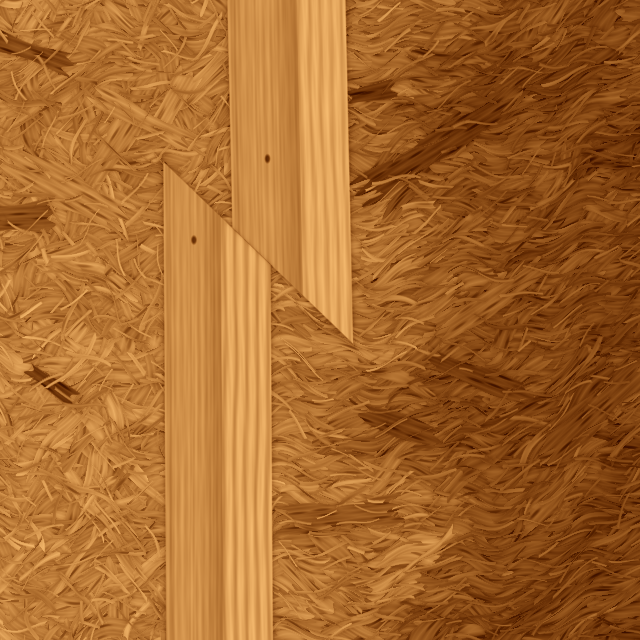
This texture is drawn by a Shadertoy shader. Its source:

```glsl
// Two mitred timber battens on a strand board that falls into shade at the right

vec3 hash(vec2 p) {
    vec3 q = fract(p.xyx * vec3(.1031, .103, .0973));
    q += dot(q, q.yxz + 33.33);
    return fract((q.xxy + q.yzz) * q.zyx);
}

// Cellular noise: distance to the nearest scattered point
float cellular(vec2 p) {
    vec2 cell = floor(p);
    float nearest = 2.;
    for (int j = -1; j <= 1; j++)
    for (int i = -1; i <= 1; i++) {
        vec2 c = cell + vec2(i, j);
        nearest = min(nearest, length(c + hash(c).xy - p));
    }
    return nearest;
}

// Wood colour from dark umber (0) to pale pine (1)
vec3 woodRamp(float t) {
    return vec3(.4, .18, .02) + t * vec3(.51, .4, .2) + t * t * vec3(0, .09, .16);
}

// Broad light on the board, with a wavy shade edge and slanted patches in the shade
float boardLight(vec2 p) {
    float edge = .665 + .06 * cos((p.y - .58) * 15.);
    float lit = mix(.77, .68, smoothstep(.38, .48, p.x)) - .07 * smoothstep(.5, .9, p.y);
    float patches = sin(dot(p, vec2(-13, 24)) + 1.5 * sin(p.x * 17.)) * .05;
    float shade = .31 + patches - .06 * smoothstep(.85, 1., p.x);
    return mix(lit, shade, smoothstep(edge - .11, edge + .09, p.x));
}

// Lays one ragged strand over the board and keeps its grain coordinates
void strand(vec2 p, vec2 c, float angle, vec2 halfSize, float t, inout float tone, inout vec2 grain) {
    float s = sin(angle), k = cos(angle);
    vec2 q = mat2(k, -s, s, k) * (p - c);
    vec2 e = abs(q) - halfSize;
    e.x += .13 * halfSize.x * sin(q.y * 310. + c.x * 90.);
    e.y += .2 * halfSize.y * sin(q.x * 45. + c.y * 70.);
    float d = max(e.x, e.y), px = 1. / iResolution.y;
    tone -= .1 * exp(-320. * max(d, 0.));
    tone = mix(tone, t, smoothstep(px, -px, d));
    if (d < 0.) grain = q + c * 7.;
}

// One strand per grid cell, with random place, turn, size and tone
void scatter(vec2 p, float n, float seed, vec2 shape, float contrast, inout float tone, inout vec2 grain) {
    vec2 cell = floor(p * n);
    for (int j = -1; j <= 1; j++)
    for (int i = -1; i <= 1; i++) {
        vec2 id = cell + vec2(i, j);
        vec3 a = hash(id + seed * 17.3), b = hash(id + seed * 31.7 + 5.);
        vec2 c = (id + a.xy) / n;
        float turn = (a.z - .5) * mix(2.5, 1.3, smoothstep(.3, .5, c.x));
        turn += .38 * smoothstep(.55, .8, c.x);
        float t = boardLight(c) + (b.x - .5) * contrast;
        strand(p, c, turn, shape * (.5 + b.yz) / n, t, tone, grain);
    }
}

// Large single strands that stand out from the rest
void broadStrands(vec2 p, inout float tone, inout vec2 grain) {
    strand(p, vec2(.17, .76), 1., vec2(.075, .02), .7, tone, grain);
    strand(p, vec2(.27, .84), 1.05, vec2(.05, .018), .8, tone, grain);
    strand(p, vec2(.1, .705), -.5, vec2(.1, .027), .7, tone, grain);
    strand(p, vec2(.22, .815), -.48, vec2(.08, .015), .74, tone, grain);
    strand(p, vec2(.03, .66), .05, vec2(.05, .023), .32, tone, grain);
    strand(p, vec2(.045, .92), -.33, vec2(.065, .015), .25, tone, grain);
    strand(p, vec2(.08, .4), -.6, vec2(.04, .011), .12, tone, grain);
    strand(p, vec2(.68, .77), .55, vec2(.13, .02), .1, tone, grain);
    strand(p, vec2(.58, .855), .2, vec2(.035, .012), .08, tone, grain);
    strand(p, vec2(.77, .53), .6, vec2(.09, .016), .44, tone, grain);
    strand(p, vec2(.75, .41), -.36, vec2(.08, .016), .12, tone, grain);
    strand(p, vec2(.625, .335), -.33, vec2(.06, .016), .16, tone, grain);
    strand(p, vec2(.53, .195), .1, vec2(.09, .02), .4, tone, grain);
    strand(p, vec2(.93, .36), .75, vec2(.1, .023), .2, tone, grain);
}

float board(vec2 p) {
    // Bend the strands a little
    vec2 bent = p + .01 * sin(p.yx * 24. + 1.) + .004 * sin(p.yx * 67.);
    float tone = boardLight(p);
    vec2 grain = bent;
    for (int i = 0; i < 4; i++)
        scatter(bent, 6. + 3. * float(i), float(i), vec2(.85, .17), .24, tone, grain);
    for (int i = 0; i < 3; i++) {
        scatter(bent, 14. + 7. * float(i), float(i) + 9., vec2(.7, .05), .38, tone, grain);
        if (i == 1) broadStrands(p, tone, grain);
    }
    // Fine fibres and dark splits along each strand
    tone += .3 * (cellular(grain * vec2(13, 170)) - .42);
    return tone - .32 * smoothstep(.25, .05, cellular(grain * vec2(12, 80)));
}

// Batten with a finely lined left face and a broadly banded right face
float batten(vec2 p, float left, float ridge, float right, float bandDepth) {
    float across = (p.x - left) / (ridge - left);
    float sway = .003 * sin(p.y * 5. + left * 20.);
    float fine = sin((p.x + sway) * 520.) + sin((p.x - sway) * 830. + 2. * sin(p.x * 190.));
    float leftTone = .82 - .18 * smoothstep(.55, 1., across) + .035 * fine;
    leftTone -= .14 * exp(-pow((across - .1) * 28., 2.));
    float face = (p.x - ridge) / (right - ridge);
    float wave = face * 4.6 + .13 * sin(p.y * 9.) + .06 * sin(p.y * 23. + face * 4.);
    float band = pow(.5 + .5 * sin(6.283 * wave), 2.);
    float rightTone = 1.03 - bandDepth * band + .02 * sin(p.x * 900. + 3. * sin(p.y * 14.));
    float px = 1. / iResolution.y;
    float tone = mix(leftTone, rightTone, smoothstep(-px, px, p.x - ridge));
    tone += .1 * (cellular(p * vec2(210, 12)) - .45);
    return tone - .12 * exp(-abs(p.x - ridge) * 600.);
}

void mainImage(out vec4 fragColor, in vec2 fragCoord) {
    vec2 p = fragCoord / iResolution.xy;
    float px = 1. / iResolution.y;

    // Both battens lean slightly and meet along one diagonal cut
    float cut = (p.y - .645 + .96 * (p.x - .362)) / 1.386;
    vec2 upper = p - vec2(.022 * (1. - p.y), 0), lower = p - vec2(.006 * (.75 - p.y), 0);
    float upperEdge = max(abs(upper.x - .4475) - .0925, -cut);
    float lowerEdge = max(abs(lower.x - .3385) - .0835, cut);

    // Board with contact shadows
    float tone = board(p);
    tone -= .3 * exp(-260. * max(min(upperEdge, lowerEdge), 0.));

    // Battens, the seam between them and their small knots
    tone = mix(tone, batten(upper, .355, .463, .54, .18), smoothstep(px, -px, upperEdge));
    tone = mix(tone, batten(lower, .255, .344, .422, .27), smoothstep(px, -px, lowerEdge));
    float seam = max(abs(cut), max(.355 - p.x, p.x - .425));
    tone -= .2 * exp(-500. * seam);
    float knot = min(length((p - vec2(.418, .752)) * vec2(1.6, 1)), length((p - vec2(.303, .625)) * vec2(1.6, 1)));
    tone -= .8 * smoothstep(.009, .003, knot);

    fragColor = vec4(clamp(woodRamp(clamp(tone, -.35, 1.1)), 0., 1.), 1);
}
```
